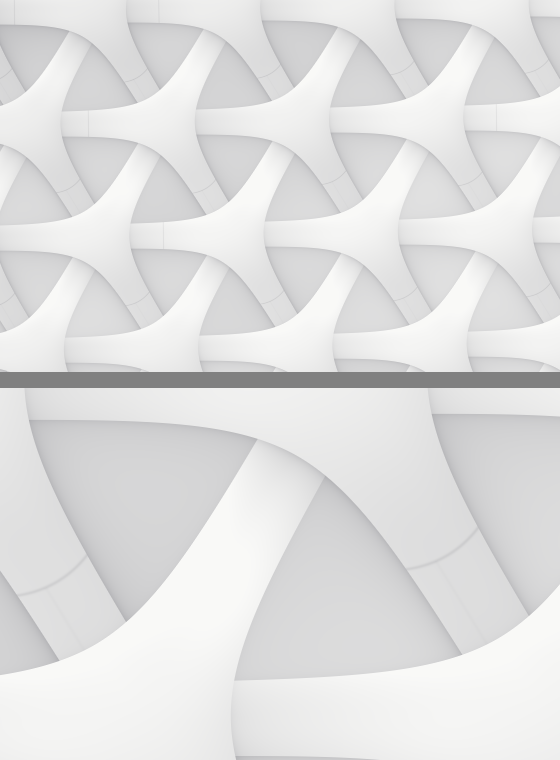
Top: the whole. Bottom: its middle third, enlarged.
This pattern is drawn by a WebGL 1 fragment shader. Its source:

```glsl
precision highp float;

uniform vec2 u_resolution;

float hash(vec2 cell) {
  return fract(sin(dot(cell, vec2(41.3, 289.1))) * 4375.5);
}

float seamLine(float offset) {
  return exp(-offset * offset / 0.00002);
}

// Three flared arms at 60, 180 and 300 degrees: x = shade, y = signed distance
vec2 tripod(vec2 q, vec2 site) {
  float axisAngle = (floor(atan(q.y, q.x) / 2.0944) + 0.5) * 2.0944;
  vec2 axis = vec2(cos(axisAngle), sin(axisAngle));
  vec2 side = vec2(-axis.y, axis.x);
  float along = dot(q, axis);
  float across = dot(q, side);

  // The flare meets its neighbour tangentially halfway between two arms
  float flare = 0.1 * exp(-max(along - 0.11, 0.0) / 0.173);
  float slope = flare / 0.173;
  float halfWidth = 0.094 + flare + 0.577 * max(0.11 - along, 0.0);
  float dist = (abs(across) - halfWidth) / sqrt(1.0 + slope * slope);
  dist = max(dist, along - 1.0);

  // Rounded surface lit from the upper left
  float bulge = min(abs(across) / halfWidth, 1.0);
  vec2 outward = normalize(axis * slope + side * sign(across));
  float facing = dot(outward, vec2(-0.7, 0.7));
  float shade = 0.955 + 0.035 * bulge * bulge * facing;

  // The lower right of each body turns away from the light
  shade -= 0.085 * smoothstep(-0.12, 0.5, dot(q, vec2(0.5, -0.866)));

  // Arms dim towards their tucked ends and carry seams
  float variation = hash(site);
  float falling = step(axis.y, -0.5);
  float level = step(axis.x, -0.9);
  float rising = step(0.5, axis.y);
  shade -= 0.05 * level * smoothstep(0.2, 0.85, along);
  shade += rising * (0.025 * smoothstep(0.11, 0.4, along) - 0.07 * smoothstep(0.4, 0.85, along));
  float joint = along - 0.53 - 0.09 * variation + 2.0 * across * across;
  shade -= 0.06 * falling * seamLine(joint);
  shade -= 0.012 * falling * step(0.0, joint) * seamLine(across + 0.03);
  shade -= 0.05 * level * step(0.55, variation) * seamLine(along - 0.3 - 0.4 * variation);
  return vec2(shade + 0.02 * (variation - 0.5), dist);
}

// Casts a shadow on what lies below, then covers it
float addLayer(float base, vec4 layer, float pixel) {
  float outside = max(layer.y, 0.0);
  float below = 1.0 - smoothstep(-0.25, 0.1, layer.z);
  base *= 1.0 - (0.015 + 0.065 * below) * exp(-outside / 0.055);
  base *= 1.0 - (0.02 + 0.06 * below) * exp(-outside / 0.010);
  return mix(base, layer.x, clamp(0.5 - layer.y / pixel, 0.0, 1.0));
}

void main() {
  vec2 uv = gl_FragCoord.xy / u_resolution.y;
  float pixel = 1.0 / (0.355 * u_resolution.y);

  // Slightly turned triangular lattice with unit spacing
  vec2 p = uv - vec2(0.804, 0.676);
  p = vec2(p.x + 0.015 * p.y, p.y - 0.015 * p.x) / vec2(0.361, 0.351);

  // Soft wall behind the lattice
  float base = 0.855 + 0.012 * sin(uv.x * 5.0 + 2.0 * sin(uv.y * 4.0))
             + 0.007 * sin(uv.y * 19.0 - uv.x * 7.0) - 0.02 * (uv.y - 0.5);

  // The body nearest to the point lies above the arms reaching it
  // Layer: shade, distance, height from centre, squared radius
  vec4 top = vec4(0.0, 9.0, 0.0, 99.0);
  float nearRow = floor(p.y / 0.866 + 0.5);
  for (int j = -1; j <= 1; j++) {
    float row = nearRow + float(j);
    float stagger = 0.5 * mod(row, 2.0);
    float nearColumn = floor(p.x - stagger + 0.5);
    for (int i = -1; i <= 1; i++) {
      vec2 site = vec2(nearColumn + float(i) + stagger, row);
      vec2 q = p - site * vec2(1.0, 0.866);
      vec4 layer = vec4(tripod(q, site), q.y, dot(q, q));
      if (layer.w < top.w) {
        base = addLayer(base, top, pixel);
        top = layer;
      } else {
        base = addLayer(base, layer, pixel);
      }
    }
  }
  float value = addLayer(base, top, pixel);

  // Light falls off towards the top and the left
  value -= 0.03 * smoothstep(0.5, 1.1, uv.y) * (1.0 - 0.3 * uv.x);
  value += 0.012 * (uv.x - 0.75) + 0.006 * sin(uv.x * 3.0 - uv.y * 2.0);
  value = min(value, 0.975);
  gl_FragColor = vec4(vec3(value) + (0.89 - value) * vec3(0.0, 0.0, 0.06), 1.0);
}
```
